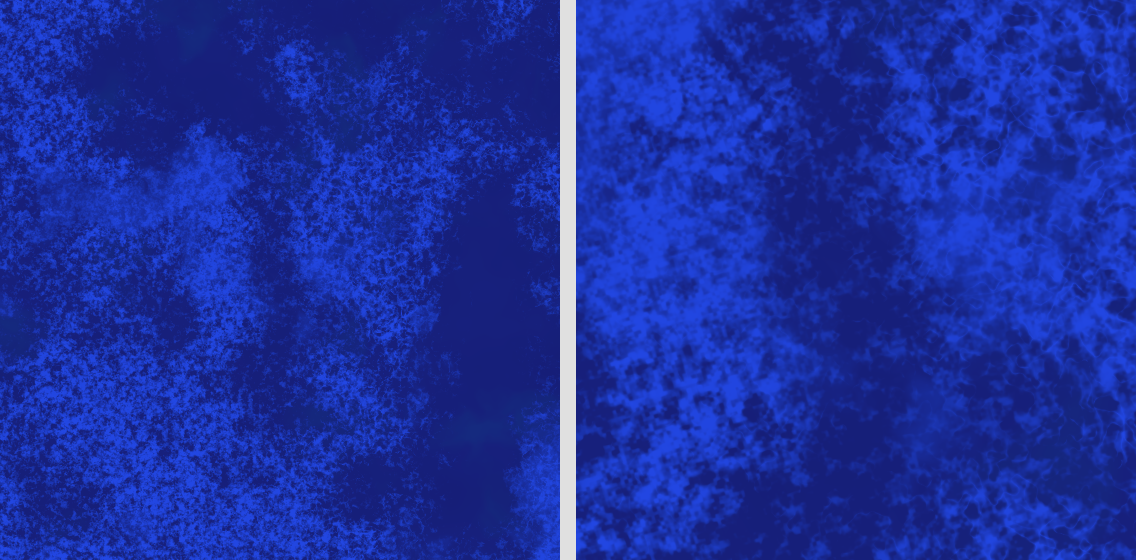
Left: the whole. Right: its middle third, enlarged.
This texture is drawn by a WebGL 2 fragment shader. Its source:

```glsl
#version 300 es
precision highp float;
// Weathered ultramarine wall: grainy pigment, lacy wear, soft clouds and dim teal stains.

uniform vec2 u_resolution;
out vec4 fragColor;

const vec3 NAVY   = vec3(0.088, 0.122, 0.480);
const vec3 COBALT = vec3(0.100, 0.190, 0.650);
const vec3 AZURE  = vec3(0.132, 0.275, 0.885);
const vec3 TEAL   = vec3(0.075, 0.190, 0.500);
const mat2 TURN   = mat2(0.8, 0.6, -0.6, 0.8);

float hash(vec2 p) {
    vec3 q = fract(vec3(p.xyx) * 0.1031);
    q += dot(q, q.yzx + 33.33);
    return fract((q.x + q.y) * q.z);
}

float noise(vec2 p) {
    vec2 cell = floor(p);
    vec2 f = fract(p);
    vec2 w = f * f * f * (f * (f * 6.0 - 15.0) + 10.0);
    float low = mix(hash(cell), hash(cell + vec2(1.0, 0.0)), w.x);
    float high = mix(hash(cell + vec2(0.0, 1.0)), hash(cell + 1.0), w.x);
    return mix(low, high, w.y);
}

// Layered noise in 0..1; gain sets the roughness.
float fbm(vec2 p, int octaves, float gain) {
    float sum = 0.0, total = 0.0, amp = 1.0;
    for (int i = 0; i < octaves; i++) {
        sum += amp * noise(p);
        total += amp;
        amp *= gain;
        p = TURN * p * 2.03 + 17.7;
    }
    return sum / total;
}

// Thin branching threads along the mid level of the noise.
float lace(vec2 p) {
    float coarse = 1.0 - abs(2.0 * noise(p) - 1.0);
    float fine = 1.0 - abs(2.0 * noise(TURN * p * 2.1 + 5.3) - 1.0);
    return 0.5 * coarse * coarse + 0.5 * fine * fine;
}

vec2 warp(vec2 p, float scale, float amount) {
    vec2 shift = vec2(fbm(p * scale + 3.1, 4, 0.55), fbm(p * scale + 41.7, 4, 0.55));
    return p + (shift - 0.5) * amount;
}

// Soft band around the segment a-b.
float band(vec2 p, vec2 a, vec2 b, float width) {
    vec2 ab = b - a;
    float along = clamp(dot(p - a, ab) / dot(ab, ab), 0.0, 1.0);
    float d = length(p - a - ab * along) / width;
    return exp(-d * d);
}

// Bare channel that winds between the pigmented areas.
float bareChannel(vec2 p) {
    float c = band(p, vec2(0.23, 0.92), vec2(0.27, 0.74), 0.07);
    c = max(c, band(p, vec2(0.36, 0.95), vec2(0.46, 0.72), 0.08));
    c = max(c, band(p, vec2(0.47, 0.74), vec2(0.50, 0.43), 0.055));
    c = max(c, band(p, vec2(0.57, 0.36), vec2(0.84, 0.25), 0.07));
    return max(c, band(p, vec2(0.86, 0.16), vec2(0.90, 0.58), 0.08));
}

// Amount of pigment, heavier towards the lower left.
float coverage(vec2 p) {
    float body = fbm(warp(p, 5.0, 0.2) * 5.5 + 8.4, 6, 0.65) - 0.5;
    float lean = 0.16 * (1.0 - p.x - p.y) + 0.10;
    float channel = bareChannel(warp(p, 7.0, 0.2));
    return smoothstep(-0.30, 0.34, body * 1.25 + lean - 0.36 * channel);
}

// Speckle on the left turns to threads on the right.
float grain(vec2 p) {
    float speckle = fbm(p * 105.0, 3, 0.85);
    float threads = lace(warp(p, 34.0, 0.02) * 72.0);
    float threadShare = mix(0.12, 0.40, smoothstep(0.35, 0.65, p.x));
    return mix(speckle, threads, threadShare);
}

// Smooth patches with ragged edges.
float clouds(vec2 p, float scale, vec2 offset) {
    float field = fbm(warp(p, 6.0, 0.15) * scale + offset, 5, 0.5);
    return smoothstep(0.54, 0.76, field);
}

void main() {
    vec2 uv = gl_FragCoord.xy / min(u_resolution.x, u_resolution.y);

    // Pigment shows on grain peaks first, then fills in
    float cover = coverage(uv);
    float speck = smoothstep(0.48 - 0.30 * cover, 0.90 - 0.16 * cover, grain(uv));
    float pigment = sqrt(cover) * speck;

    // Soft washes smooth out some of the grain
    float wash = clouds(uv, 6.0, vec2(23.0, 9.0));
    pigment = mix(pigment, 0.15 + 0.65 * cover, 0.5 * wash * smoothstep(0.05, 0.5, cover));

    // Dim teal stains in the bare ground
    float stain = clouds(uv, 5.0, vec2(61.0, 34.0)) * (1.0 - 0.7 * cover);
    vec3 ground = mix(NAVY, TEAL, 0.6 * stain);

    vec3 color = mix(ground, COBALT, smoothstep(0.0, 0.45, pigment));
    color = mix(color, AZURE, smoothstep(0.3, 1.0, pigment));
    color += (fbm(uv * 9.0 + 2.0, 3, 0.5) - 0.5) * vec3(0.005, 0.012, 0.03);
    fragColor = vec4(color, 1.0);
}
```
